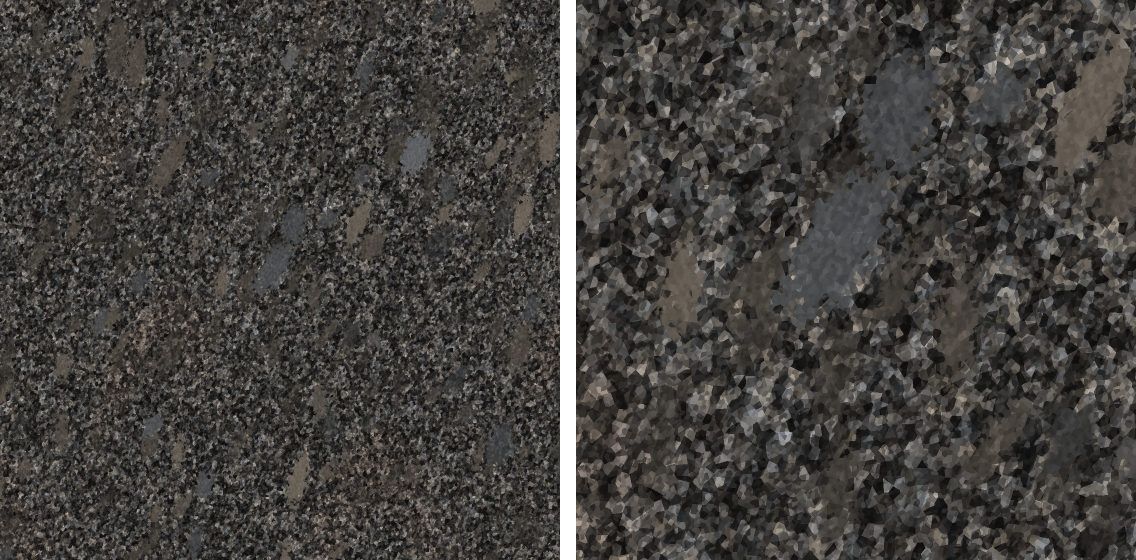
Left, the full canvas; right, a detail of the centre.
Give the GLSL for this texture, as a Shadertoy shader.

```glsl
const vec3 COOL = vec3(0.97, 1.00, 1.04);
const vec3 WARM = vec3(1.09, 1.00, 0.89);
const vec3 RUST = vec3(1.14, 0.99, 0.89);
const float LEAN = 0.42;   // shared tilt of the crystals, in radians
const int SAMPLES = 2;     // supersampling per axis

vec3 hash3(vec2 p) {
    vec3 q = fract(p.xyx * vec3(0.1031, 0.1030, 0.0973));
    q += dot(q, q.yxz + 33.33);
    return fract((q.xxy + q.yzz) * q.zyx);
}

vec2 rotate(vec2 p, float angle) {
    float c = cos(angle), s = sin(angle);
    return vec2(c * p.x - s * p.y, s * p.x + c * p.y);
}

// Random triple of the nearest cell centre
vec3 cellular(vec2 p) {
    vec2 base = floor(p);
    float nearest = 9.0;
    vec3 id = vec3(0.0);
    for (int y = -1; y <= 1; y++)
    for (int x = -1; x <= 1; x++) {
        vec2 cell = base + vec2(x, y);
        vec3 h = hash3(cell + 71.0);
        vec2 d = cell + h.xy - p;
        float dist = dot(d, d);
        if (dist < nearest) {
            nearest = dist;
            id = hash3(cell + 219.0);
        }
    }
    return id;
}

// Slow drift across the slab, about -1 to 1
float drift(vec2 p) {
    float a = sin(p.x * 9.0 + 2.0 * sin(p.y * 7.0 + 1.0));
    float b = sin(p.y * 13.0 - p.x * 8.0 + 1.7 * sin(p.x * 17.0));
    return 0.5 * (a + b);
}

// Box with cut corners
float crystalDistance(vec2 p, vec2 halfSize, float shear) {
    p.y += shear * p.x;
    vec2 a = abs(p) / halfSize;
    float d = max(max(a.x, a.y), 0.68 * (a.x + a.y));
    return (d - 1.0) * halfSize.x;
}

// Lays one scattered generation of tilted crystals over the ground
vec3 addCrystals(vec3 ground, vec2 p, vec2 density, float share, float seed, vec3 grain) {
    vec2 q = rotate(p, LEAN) + seed;
    vec2 base = floor(q * density);
    for (int y = -1; y <= 1; y++)
    for (int x = -1; x <= 1; x++) {
        vec2 cell = base + vec2(x, y);
        vec3 place = hash3(cell + seed * 13.0);
        vec3 look = hash3(cell + seed * 29.0 + 57.0);
        if (place.z > share) continue;
        vec2 local = rotate(q - (cell + place.xy) / density, 0.7 * (look.x - 0.5));
        vec2 halfSize = mix(vec2(0.16, 0.18), vec2(0.30, 0.42), look.yz) / density;
        float d = crystalDistance(local, halfSize, look.z - 0.5);
        d += 0.009 * (grain.x - 0.5) + 0.004 * (grain.y - 0.5);
        float cover = 1.0 - smoothstep(-0.0012, 0.0012, d);

        // Cleavage streaks and slight mottling inside the crystal
        float rank = fract(look.x * 7.3 + place.x * 3.1);
        float streak = sin(local.x * 900.0 + local.y * 420.0 + 3.0 * sin(local.y * 130.0));
        float tone = 0.20 + 0.21 * rank * rank + 0.012 * streak;
        tone += 0.07 * (grain.y - 0.5);
        vec3 tint = mix(WARM, COOL, smoothstep(0.7, 0.9, look.y));
        ground = mix(ground, tone * tint, cover * mix(0.45, 0.92, rank));
    }
    return ground;
}

vec3 granite(vec2 p) {
    // Three grain sizes, stretched a little along the lean
    vec2 q = rotate(p, LEAN) * vec2(1.1, 0.9);
    vec3 coarse = cellular(q * 85.0);
    vec3 medium = cellular(q * 175.0 + 31.0);
    vec3 fine = cellular(q * 340.0 + 67.0);
    float cloud = drift(p);

    float g = 0.23 * coarse.x + 0.47 * medium.x + 0.30 * fine.x - 0.5;
    float tone = 0.232 + 0.64 * g + 0.50 * g * g + 0.010 * cloud;
    tone *= 1.0 - 0.45 * step(0.86, medium.y) * step(0.3, coarse.y);
    tone += 0.10 * step(0.93, fine.y) * step(0.4, medium.x);

    vec3 tint = mix(COOL, WARM, 0.6 * medium.z + 0.4 * coarse.z);
    tint = mix(tint, RUST, 0.5 * smoothstep(0.45, 0.95, cloud));
    vec3 color = max(tone, 0.055) * tint;

    vec3 ragged = vec3(medium.z, fine.z, coarse.z);
    color = addCrystals(color, p, vec2(24.0, 13.0), 0.42, 5.0, ragged);
    return addCrystals(color, p, vec2(14.0, 7.5), 0.40, 11.0, ragged);
}

void mainImage(out vec4 fragColor, in vec2 fragCoord) {
    vec3 sum = vec3(0.0);
    for (int y = 0; y < SAMPLES; y++)
    for (int x = 0; x < SAMPLES; x++) {
        vec2 offset = (vec2(x, y) + 0.5) / float(SAMPLES) - 0.5;
        sum += granite((fragCoord + offset) / iResolution.y);
    }
    fragColor = vec4(sum / float(SAMPLES * SAMPLES), 1.0);
}
```
